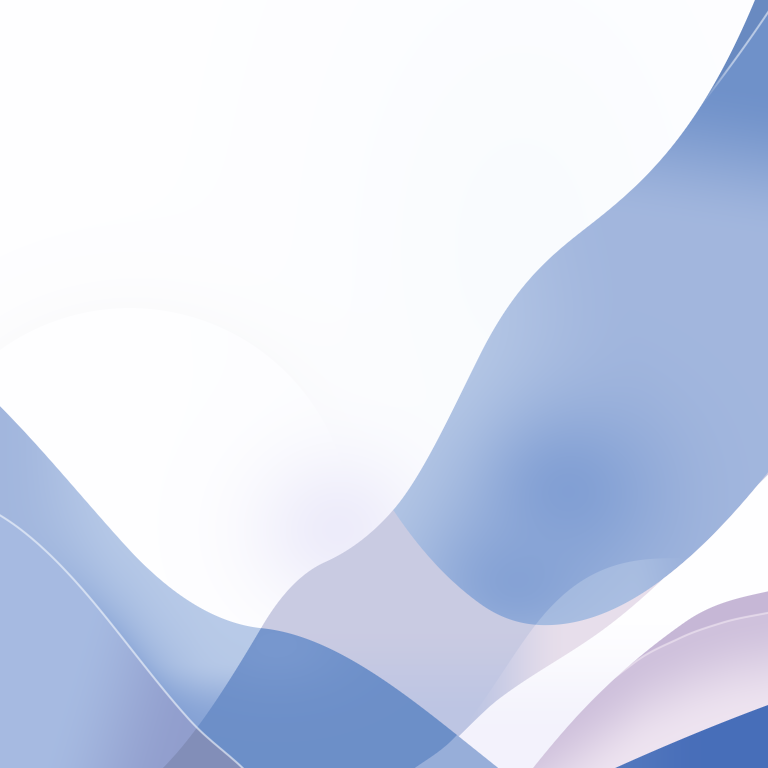
This background is drawn by a Shadertoy shader. Its source:

```glsl
// Overlapping translucent ribbons in blue, lilac and pink below a white sky.
// Each edge is a smooth Hermite curve y(x); regions are painted back to front
// with antialiased coverage, soft elliptical gradients and thin highlights.

const vec3 WHITE       = vec3(0.995, 0.995, 1.000);
const vec3 COOL_WHITE  = vec3(0.970, 0.982, 0.996);
const vec3 LAVENDER    = vec3(0.930, 0.925, 0.980);
const vec3 LILAC       = vec3(0.790, 0.795, 0.887);
const vec3 LILAC_BLUE  = vec3(0.740, 0.772, 0.890);
const vec3 PALE_PINK   = vec3(0.905, 0.870, 0.920);
const vec3 BLUSH       = vec3(0.930, 0.890, 0.940);
const vec3 MAUVE       = vec3(0.770, 0.710, 0.835);
const vec3 PALE_BLUE   = vec3(0.715, 0.785, 0.900);
const vec3 SOFT_BLUE   = vec3(0.635, 0.715, 0.868);
const vec3 MID_BLUE    = vec3(0.510, 0.625, 0.830);
const vec3 STRONG_BLUE = vec3(0.425, 0.560, 0.785);
const vec3 DEEP_BLUE   = vec3(0.280, 0.430, 0.725);
const vec3 PERIWINKLE  = vec3(0.570, 0.620, 0.805);
const float LINE_WIDTH = 0.0013;
const vec2 DISC_CENTER = vec2(0.169, 0.310);
const float DISC_RADIUS = 0.289;

// Cubic between knots (x, y, slope), continued straight past both ends.
float hermite(float x, vec3 a, vec3 b) {
    if (x < a.x) return a.y + a.z * (x - a.x);
    if (x > b.x) return b.y + b.z * (x - b.x);
    float w = b.x - a.x, t = (x - a.x) / w, s = 1.0 - t;
    return s * s * ((1.0 + 2.0 * t) * a.y + t * w * a.z)
         + t * t * ((1.0 + 2.0 * s) * b.y - s * w * b.z);
}

float curve(float x, vec3 a, vec3 b, vec3 c, vec3 d) {
    return x < b.x ? hermite(x, a, b) : x < c.x ? hermite(x, b, c) : hermite(x, c, d);
}

// Signed distance in canvas units from a height difference.
float edgeDistance(float height) {
    vec2 slope = vec2(dFdx(height), dFdy(height));
    return height / max(length(slope) * iResolution.y, 1e-5);
}

float below(float d) { return clamp(0.5 - d * iResolution.y, 0.0, 1.0); }

float line(float d) {
    float blur = 0.7 / iResolution.y;
    return 1.0 - smoothstep(LINE_WIDTH - blur, LINE_WIDTH + blur, abs(d));
}

float glow(vec2 p, vec2 center, vec2 radius) {
    vec2 q = (p - center) / radius;
    return exp(-dot(q, q));
}

void mainImage(out vec4 fragColor, in vec2 fragCoord) {
    vec2 p = fragCoord / iResolution.xy;
    float x = p.x;

    // Edge curves
    float sweepY = x < 0.512
        ? curve(x, vec3(0.212, 0.0, 1.0), vec3(0.341, 0.184, 1.7),
                   vec3(0.423, 0.268, 0.45), vec3(0.512, 0.336, 1.15))
        : curve(x, vec3(0.512, 0.336, 1.15), vec3(0.625, 0.538, 2.0),
                   vec3(0.768, 0.707, 0.78), vec3(0.983, 1.0, 2.4));
    float waveY = curve(x, vec3(0.0, 0.471, -1.0), vec3(0.163, 0.290, -1.1),
                           vec3(0.341, 0.182, -0.1), vec3(0.595, 0.043, -0.8));
    float cornerY = curve(x, vec3(0.0, 0.329, -0.6), vec3(0.130, 0.206, -1.22),
                             vec3(0.247, 0.0625, -1.1), vec3(0.316, 0.0, -0.95));
    float bowlY = curve(x, vec3(0.512, 0.336, -1.5), vec3(0.625, 0.214, -0.72),
                           vec3(0.710, 0.186, 0.0), vec3(1.0, 0.385, 1.25));
    float lensY = curve(x, vec3(0.540, 0.0, 0.7), vec3(0.595, 0.043, 1.1),
                           vec3(0.697, 0.186, 1.3), vec3(0.892, 0.273, -0.02));
    float bandY = curve(x, vec3(0.595, 0.039, 0.95), vec3(0.651, 0.091, 0.75),
                           vec3(0.781, 0.177, 0.72), vec3(0.898, 0.280, 1.0));
    float hillY = curve(x, vec3(0.694, 0.0, 1.25), vec3(0.768, 0.085, 1.02),
                           vec3(0.892, 0.190, 0.7), vec3(1.0, 0.230, 0.22));
    float innerHillY = curve(x, vec3(0.827, 0.138, 0.75), vec3(0.885, 0.169, 0.48),
                                vec3(0.940, 0.189, 0.31), vec3(1.0, 0.202, 0.2));
    float footY = hermite(x, vec3(0.801, 0.0, 0.45), vec3(1.0, 0.082, 0.37));
    float foldY = hermite(x, vec3(0.911, 0.861, 1.3), vec3(1.0, 0.984, 1.5));

    float sweepD = edgeDistance(p.y - sweepY), cornerD = edgeDistance(p.y - cornerY);
    float innerD = edgeDistance(p.y - innerHillY), foldD = edgeDistance(p.y - foldY);
    float sweep = below(sweepD);
    float lens = below(edgeDistance(p.y - lensY));
    float bowl = below(edgeDistance(p.y - bowlY));

    // Sky with a faint disc and a lavender glow
    vec3 color = mix(WHITE, COOL_WHITE, 0.75 * glow(p, vec2(0.68, 0.68), vec2(0.25, 0.4)));
    float discD = length(p - DISC_CENTER) - DISC_RADIUS;
    float rim = below(-discD) * exp(-max(discD, 0.0) * 25.0);
    color -= 0.012 * rim * smoothstep(0.35, 0.55, p.y);
    color = mix(color, LAVENDER, glow(p, vec2(0.44, 0.31), vec2(0.11, 0.10)));

    // Lilac fold, then the large blue ribbon
    vec3 lilac = mix(LILAC, LILAC_BLUE, smoothstep(0.19, 0.06, p.y));
    lilac = mix(lilac, mix(LILAC_BLUE, PALE_PINK, smoothstep(0.60, 0.74, x)), lens);
    vec3 ribbon = mix(PALE_BLUE, SOFT_BLUE, smoothstep(0.58, 0.85, x + 0.25 * (p.y - 0.5)));
    ribbon = mix(ribbon, STRONG_BLUE, 0.95 * smoothstep(0.70, 0.90, p.y + 0.15 * (x - 0.9)));
    ribbon = mix(ribbon, MID_BLUE, glow(p, vec2(0.74, 0.36), vec2(0.13, 0.12)));
    ribbon = mix(ribbon, MID_BLUE, 0.9 * glow(p, vec2(0.67, 0.24), vec2(0.13, 0.10)));
    ribbon = mix(ribbon, PALE_BLUE, 0.55 * lens * smoothstep(0.90, 0.82, x));
    float fold = below(-foldD) * smoothstep(0.905, 0.925, x);
    ribbon = mix(ribbon, STRONG_BLUE * 0.95, 0.75 * fold);
    ribbon = mix(ribbon, COOL_WHITE, 0.55 * line(foldD) * smoothstep(0.905, 0.96, x));
    color = mix(color, mix(ribbon, lilac, bowl), sweep);

    // White band, pink hill and deep blue foot
    vec3 band = mix(WHITE, LAVENDER, 0.65 * smoothstep(0.20, 0.04, p.y));
    color = mix(color, band, sweep * below(edgeDistance(p.y - min(bandY, bowlY))));
    vec3 hill = mix(BLUSH, MAUVE, 0.75 * smoothstep(-0.13, 0.0, p.y - innerHillY));
    hill = mix(hill, MAUVE, 0.8 * below(-innerD));
    hill = mix(hill, BLUSH, 0.7 * line(innerD));
    color = mix(color, hill, below(edgeDistance(p.y - hillY)));
    vec3 foot = mix(DEEP_BLUE, STRONG_BLUE, 0.3 * smoothstep(0.92, 0.80, x));
    color = mix(color, foot, below(edgeDistance(p.y - footY)));

    // Left wave and its overlap with the sweep
    vec3 wave = mix(SOFT_BLUE, PALE_BLUE + 0.01, smoothstep(0.0, 0.16, x));
    wave = mix(wave, MID_BLUE, 0.75 * exp(-max(cornerD, 0.0) / 0.035) * smoothstep(0.0, 0.18, x));
    wave = mix(wave, MID_BLUE, 0.8 * smoothstep(0.14, 0.06, p.y));
    vec3 overlap = mix(STRONG_BLUE, MID_BLUE, 0.5 * glow(p, vec2(0.36, 0.16), vec2(0.10, 0.06)));
    overlap = mix(overlap, SOFT_BLUE, 0.8 * lens);
    color = mix(color, mix(wave, overlap, sweep), below(edgeDistance(p.y - waveY)));

    // Lower left corner with a bright rim
    vec3 corner = mix(SOFT_BLUE + 0.015, PERIWINKLE, smoothstep(0.08, 0.26, x + 0.3 * (0.1 - p.y)));
    corner = mix(corner, PERIWINKLE * 0.87, 0.8 * sweep);
    color = mix(color, corner, below(cornerD));
    color = mix(color, COOL_WHITE, 0.6 * line(cornerD));

    fragColor = vec4(color, 1.0);
}
```
